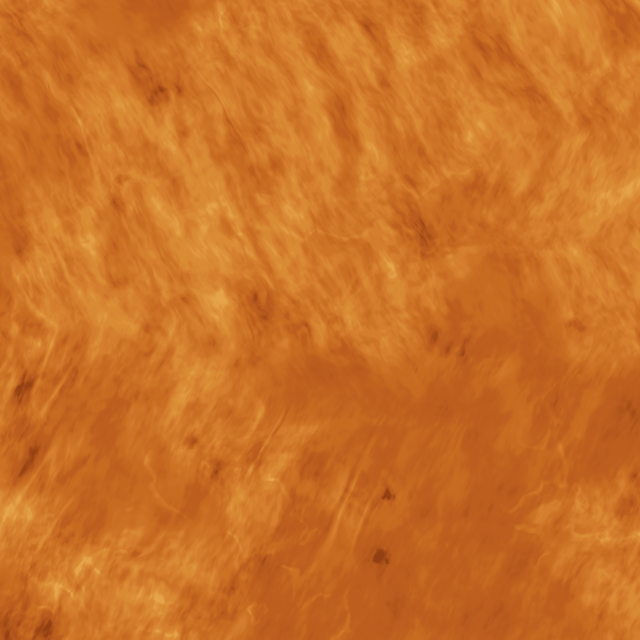
This texture is drawn by a three.js fragment shader. Its source:

```glsl
#define PLAIN_SCALE 3.3
#define PLAIN_DEPTH 0.98
#define MOTTLE_SCALE 17.0
#define MOTTLE_DEPTH 0.42
#define STREAK_SCALE vec2(11.0, 34.0)
#define STREAK_DEPTH 0.56
#define VEIN_DEPTH 1.0
#define FAULT_DEPTH 1.5
#define PIT_CELLS 9.0
#define PIT_SHARE 0.07
#define RISING_ANGLE 1.12
#define FALLING_ANGLE 2.08

varying vec2 vUv;

float hash(vec2 p) {
  return fract(sin(dot(p, vec2(127.1, 311.7))) * 43758.545);
}

float noise(vec2 p) {
  vec2 cell = floor(p);
  vec2 f = fract(p);
  f = f * f * f * (f * (f * 6.0 - 15.0) + 10.0);
  float low = mix(hash(cell), hash(cell + vec2(1.0, 0.0)), f.x);
  float high = mix(hash(cell + vec2(0.0, 1.0)), hash(cell + 1.0), f.x);
  return mix(low, high, f.y);
}

// Layered noise, centred on zero with a spread of about one
float fbm(vec2 p, float gain) {
  float sum = 0.0;
  float energy = 0.0;
  float weight = 1.0;
  for (int i = 0; i < 4; i++) {
    sum += weight * (noise(p) - 0.5);
    energy += weight * weight;
    p = mat2(1.6, 1.2, -1.2, 1.6) * p + 17.3;
    weight *= gain;
  }
  return sum / (0.22 * sqrt(energy));
}

// Coordinates measured along and across a direction
vec2 alongAcross(vec2 p, float angle) {
  vec2 dir = vec2(cos(angle), sin(angle));
  return vec2(dot(p, dir), dot(p, vec2(-dir.y, dir.x)));
}

// Thin crest where a noise field crosses zero
float crest(float field, float width) {
  float c = 1.0 - smoothstep(0.0, width, abs(field));
  return c * c;
}

// Rare, ragged dark pits scattered over a grid
float pits(vec2 p) {
  vec2 cell = floor(p * PIT_CELLS);
  float ragged = 0.035 * fbm(p * 45.0, 0.6);
  float dark = 0.0;
  for (int y = -1; y <= 1; y++) {
    for (int x = -1; x <= 1; x++) {
      vec2 id = cell + vec2(float(x), float(y));
      vec2 centre = id + vec2(hash(id + 3.7), hash(id + 9.2));
      float radius = mix(0.12, 0.24, hash(id + 21.4));
      float d = length(p * PIT_CELLS - centre) + ragged;
      float present = step(1.0 - PIT_SHARE, hash(id + 5.1));
      dark = max(dark, present * (1.0 - smoothstep(0.0, radius, d)));
    }
  }
  return dark;
}

// Tone to colour, from burnt brown to pale gold
vec3 palette(float tone) {
  vec3 c = vec3(0.58, 0.25, 0.07);
  c = mix(c, vec3(0.74, 0.37, 0.12), smoothstep(-2.9, -1.25, tone));
  c = mix(c, vec3(0.78, 0.42, 0.13), smoothstep(-1.25, -0.5, tone));
  c = mix(c, vec3(0.80, 0.45, 0.15), smoothstep(-0.5, 0.15, tone));
  c = mix(c, vec3(0.83, 0.49, 0.18), smoothstep(0.15, 0.85, tone));
  c = mix(c, vec3(0.85, 0.54, 0.20), smoothstep(0.85, 1.7, tone));
  return mix(c, vec3(0.90, 0.64, 0.29), smoothstep(1.7, 3.3, tone));
}

void main() {
  vec2 uv = vUv;
  vec2 bend = vec2(fbm(uv * 6.0 + 4.1, 0.5), fbm(uv * 6.0 + 31.7, 0.5));
  vec2 warped = uv + 0.014 * bend;

  // Smooth dark plains between rough bright uplands
  float plain = fbm(warped * PLAIN_SCALE + vec2(7.4, 2.9), 0.5);
  float upland = smoothstep(-1.4, 1.4, plain);
  float rough = mix(0.4, 1.15, smoothstep(0.1, 0.6, upland));
  float tone = PLAIN_DEPTH * (2.0 * upland - 1.0);
  tone += MOTTLE_DEPTH * rough * fbm(warped * MOTTLE_SCALE + 11.0, 0.7);

  // Two families of slanted streaks, parted by a loose diagonal
  float side = uv.y - 0.42 - 0.22 * uv.x + 0.09 * fbm(uv * 4.0 + 53.0, 0.5);
  float falling = smoothstep(-0.1, 0.1, side);
  vec2 risingPos = alongAcross(uv + 0.004 * bend, RISING_ANGLE);
  vec2 fallingPos = alongAcross(uv + 0.006 * bend, FALLING_ANGLE);
  float streak = mix(fbm(risingPos * STREAK_SCALE, 0.75),
                     fbm(fallingPos * STREAK_SCALE + 40.0, 0.75), falling);
  tone += STREAK_DEPTH * rough * streak;

  // Pale broken veins gathered in patches
  float veinPatch = smoothstep(0.0, 1.2, fbm(uv * 4.5 + 71.0, 0.5));
  float vein = crest(fbm(warped * 10.0 + 23.0, 0.5), 0.55);
  tone += VEIN_DEPTH * veinPatch * vein * (0.8 + 0.4 * streak);

  // Long straight faults, bright with a shaded flank
  float faultPatch = smoothstep(0.0, 1.1, fbm(uv * 4.0 + 91.0, 0.5));
  float fault = mix(fbm(risingPos * vec2(1.8, 17.0) + 61.0, 0.3),
                    fbm(fallingPos * vec2(2.4, 15.0) + 83.0, 0.3), falling);
  float relief = crest(fault, 0.36) - 0.6 * crest(fault - 0.5, 0.4);
  tone += FAULT_DEPTH * faultPatch * mix(1.0, 0.6, falling) * relief;

  // Dark pits and a scorched lower left corner
  tone -= 2.2 * pits(uv + 0.006 * bend);
  float corner = length((warped - vec2(0.04, 0.01)) * vec2(0.8, 1.3));
  tone -= 2.2 * (1.0 - smoothstep(0.02, 0.085, corner));

  gl_FragColor = vec4(palette(tone - 0.12), 1.0);
}
```
